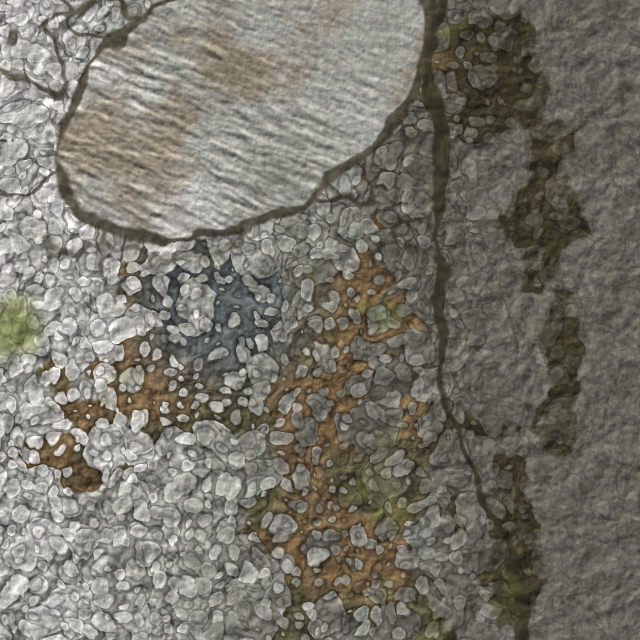
Write a WebGL 2 fragment shader that draws this texture.

```glsl
#version 300 es
precision highp float;
// Weathered rock: wrinkled slab, lobed lichen crusts, bare earthy hollows and cracks.
uniform vec2 u_resolution;
out vec4 fragColor;

const vec3 LICHEN_PALE = vec3(0.79, 0.78, 0.77);
const vec3 LICHEN_GREY = vec3(0.60, 0.60, 0.575);
const vec3 LICHEN_DIM  = vec3(0.39, 0.38, 0.345);
const vec3 ROCK_DARK   = vec3(0.21, 0.20, 0.145);
const vec3 ROCK_OLIVE  = vec3(0.36, 0.345, 0.25);
const vec3 ROCK_BROWN  = vec3(0.46, 0.375, 0.27);
const vec3 ROCK_SLATE  = vec3(0.36, 0.385, 0.385);
const vec3 MOSS        = vec3(0.42, 0.46, 0.22);
const vec2 TO_LIGHT    = vec2(-0.6, 0.8);
const vec2 SLAB_CENTRE = vec2(0.38, 0.85);
const vec2 SLAB_RADII  = vec2(0.32, 0.185);
const float SLAB_ANGLE = 0.5;
const float WARP       = 0.034;
const float RELIEF     = 0.85;
// Hollows without crust: centre xy, radii zw
const vec4 HOLLOWS[10] = vec4[10](
  vec4(0.76, 0.88, 0.085, 0.11), vec4(0.85, 0.63, 0.055, 0.14),
  vec4(0.875, 0.40, 0.03, 0.14), vec4(0.80, 0.12, 0.04, 0.15),
  vec4(0.55, 0.20, 0.15, 0.25),  vec4(0.55, 0.55, 0.11, 0.09),
  vec4(0.34, 0.56, 0.13, 0.07),  vec4(0.22, 0.39, 0.12, 0.09),
  vec4(0.12, 0.28, 0.10, 0.04),  vec4(0.43, 0.40, 0.15, 0.13));

float hash(vec2 p) {
  vec3 q = fract(p.xyx * vec3(0.1031, 0.1030, 0.0973));
  q += dot(q, q.yzx + 33.33);
  return fract((q.x + q.y) * q.z);
}

float noise(vec2 p) {
  vec2 i = floor(p), f = fract(p);
  f = f * f * (3.0 - 2.0 * f);
  return mix(mix(hash(i), hash(i + vec2(1, 0)), f.x),
             mix(hash(i + vec2(0, 1)), hash(i + vec2(1, 1)), f.x), f.y);
}

float fbm(vec2 p) {
  float sum = 0.0, amp = 0.5;
  for (int i = 0; i < 4; i++) {
    sum += amp * noise(p);
    p = mat2(1.6, 1.2, -1.2, 1.6) * p + 17.3;
    amp *= 0.5;
  }
  return sum / 0.9375;
}

// Shading of a rough surface lit from the upper left
float relief(vec2 p) { return fbm(p) - fbm(p + 0.45 * TO_LIGHT); }

float hollowField(vec2 p) {
  float field = -1.0;
  for (int i = 0; i < 10; i++)
    field = max(field, 1.0 - length((p - HOLLOWS[i].xy) / HOLLOWS[i].zw));
  return field + 1.5 * (fbm(p * 15.0) - 0.5);
}

// Scattered round lobes: x = depth inside the edge, y = tone of the lobe
vec2 lobes(vec2 p, float cells, float size) {
  vec2 q = p * cells, home = floor(q), best = vec2(-1.0, 0.5);
  for (int j = -1; j <= 1; j++)
    for (int i = -1; i <= 1; i++) {
      vec2 id = home + vec2(i, j);
      vec2 centre = id + 0.2 + 0.6 * vec2(hash(id + cells), hash(id + 71.7));
      float radius = mix(0.15, 0.62, hash(id + 31.3)) * size;
      float depth = radius - length(q - centre);
      if (depth > best.x) best = vec2(depth, hash(id + 5.1));
    }
  return vec2(best.x / cells, best.y);
}

vec3 lichenRamp(float t) {
  return t < 0.5 ? mix(LICHEN_DIM, LICHEN_GREY, t * 2.0) : mix(LICHEN_GREY, LICHEN_PALE, t * 2.0 - 1.0);
}

void main() {
  vec2 p = gl_FragCoord.xy / u_resolution;
  vec2 w = p + WARP * (vec2(fbm(p * 19.0), fbm(p * 19.0 + 40.0)) - 0.5);
  float rough = relief(w * 48.0), grain = relief(p * 125.0);
  float left = 1.0 - smoothstep(0.15, 0.75, p.x);

  // Slab outline, positive inside
  float c = cos(SLAB_ANGLE), s = sin(SLAB_ANGLE);
  vec2 along = mat2(c, -s, s, c) * (w - SLAB_CENTRE);
  float slabDepth = (1.0 - length(along / SLAB_RADII)) * SLAB_RADII.y;
  float slab = smoothstep(-0.003, 0.004, slabDepth);

  // Bare rock
  float field = hollowField(w);
  float bare = smoothstep(-0.07, 0.07, field) * (1.0 - slab);
  vec3 rock = mix(ROCK_OLIVE, ROCK_BROWN, smoothstep(0.4, 0.65, fbm(p * 8.0 + 9.0)));
  rock = mix(rock, ROCK_BROWN, 0.75 * smoothstep(0.12, 0.06, length(p - vec2(0.55, 0.55))));
  rock = mix(rock, ROCK_SLATE, smoothstep(0.2, 0.08, length(p - vec2(0.35, 0.54))));
  rock = mix(rock, ROCK_DARK, 0.85 * smoothstep(0.66, 0.73, p.x));
  rock *= 1.0 + 1.1 * rough + 0.7 * grain;

  // Continuous crust, paler to the left
  float tone = mix(0.82, 0.0, smoothstep(-0.05, 0.85, p.x)) + 0.5 * (fbm(p * 6.0 + 3.0) - 0.5);
  vec3 crust = lichenRamp(clamp(tone - 0.08, 0.0, 1.0));
  crust *= 1.0 + (RELIEF + 0.35 * left) * rough + 0.5 * grain;
  vec3 col = mix(crust, rock, bare);

  // Lobes over crust and rock, coarse to fine
  for (int k = 0; k < 3; k++) {
    float cells = 11.0 * pow(1.9, float(k));
    float size = mix(1.0, 0.62, smoothstep(-0.1, 0.35, field));
    vec2 lobe = lobes(w + 0.006 * rough, cells, size);
    float strength = (1.0 - slab) * mix(0.95, 0.3, smoothstep(0.62, 0.85, p.x));
    float edge = smoothstep(-0.001, 0.002, lobe.x);
    float shadow = smoothstep(-0.007, 0.0, lobe.x) * (1.0 - edge);
    vec3 thallus = lichenRamp(clamp(tone + 0.05 + 0.45 * (lobe.y - 0.5), 0.0, 1.0));
    thallus *= 1.0 + RELIEF * rough + 0.5 * grain;
    thallus *= 1.0 + 0.1 * smoothstep(0.007, 0.002, lobe.x);
    col *= 1.0 - 0.3 * shadow * strength;
    col = mix(col, thallus, edge * strength * step(lobe.y, 0.82));
  }

  // Wrinkled slab
  vec2 bend = mat2(0.94, 0.34, -0.34, 0.94) * (p + 0.4 * (w - p));
  float wrinkle = fbm(bend * vec2(24.0, 95.0)) - fbm(bend * vec2(24.0, 95.0) + vec2(0.0, 0.5));
  float wrinkled = mix(1.0, 0.35, smoothstep(0.2, 0.6, p.x * 0.6 + p.y * 0.5 - 0.3));
  vec3 stone = lichenRamp(clamp(0.66 - 0.28 * p.x + 0.45 * (fbm(p * 7.0) - 0.5), 0.0, 1.0));
  stone = mix(stone, ROCK_BROWN, 0.45 * smoothstep(0.5, 0.72, fbm(p * 9.0 + 21.0)));
  stone *= 1.0 - 1.1 * wrinkle * wrinkled + 0.45 * grain;
  col = mix(col, stone, slab);

  // Cracks: main fissure, slab rim and fine veins
  float path = 0.69 + 0.12 * smoothstep(0.42, 0.05, p.y) + 0.03 * (noise(vec2(p.y * 9.0, 2.0)) - 0.5);
  float fissure = 1.0 - smoothstep(0.0, 0.006, abs(w.x - path) - 0.013 * noise(p * 13.0));
  float rim = 1.0 - smoothstep(0.0, 0.005, abs(slabDepth) - 0.009 * (noise(p * 21.0) - 0.25));
  float vein = 1.0 - smoothstep(0.006, 0.024, abs(fbm(p * 6.5 + 50.0) - 0.5));
  vein *= 0.75 * smoothstep(0.5, 0.66, p.y) * (1.0 - 0.8 * slab) * smoothstep(0.75, 0.6, p.x);
  float crack = max(max(fissure, rim * 0.85), vein);
  col = mix(col, ROCK_DARK * (1.0 + rough), crack * 0.9);

  // Moss tint and fine mottling
  float moss = smoothstep(0.07, 0.02, length(w - vec2(0.02, 0.49)));
  moss = max(moss, 0.4 * bare * smoothstep(0.58, 0.7, fbm(p * 10.0 + 80.0)));
  col = mix(col, MOSS * (1.0 + rough), 0.7 * moss);
  col *= 0.94 + 0.14 * noise(p * 150.0);
  fragColor = vec4(clamp(col, 0.0, 1.0), 1.0);
}
```
